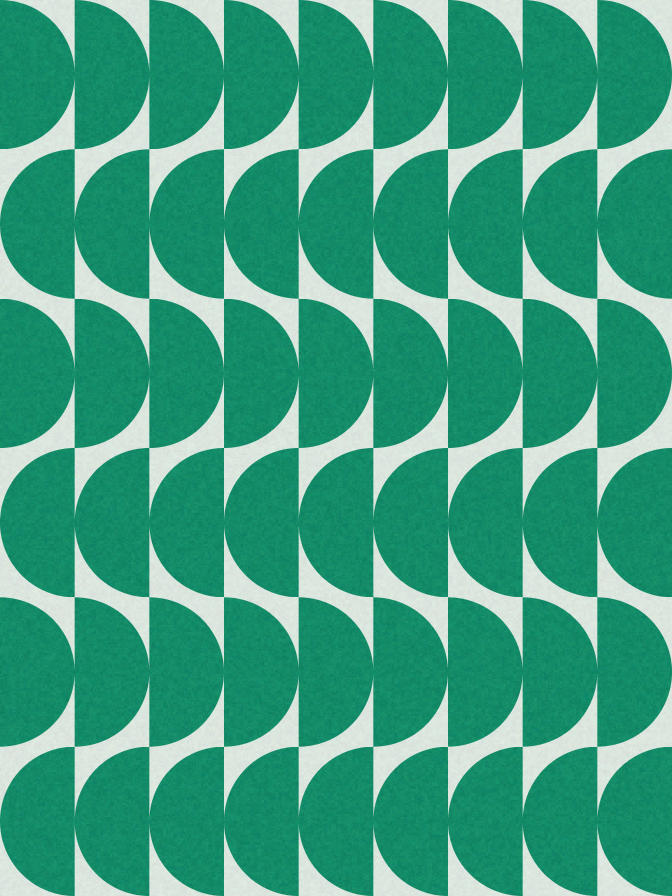
Reproduce this pattern procedurally as a WebGL 2 fragment shader.

```glsl
#version 300 es
precision highp float;
// Rows of green half-discs on pale paper, facing right and left in turn, with fine print grain.

uniform vec2 u_resolution;
out vec4 fragColor;

const vec2 REPEATS = vec2(9.0, 6.0);        // half-discs across and down
const vec2 GRAIN_CELLS = vec2(384.0, 512.0); // grain specks across and down
const vec3 GREEN = vec3(0.075, 0.546, 0.408);
const vec3 PAPER = vec3(0.860, 0.900, 0.870);

// Three random values per lattice point, from 0 to 1
vec3 hash3(vec2 cell) {
    vec3 p = fract(cell.xyx * vec3(0.1031, 0.1030, 0.0973));
    p += dot(p, p.yxz + 33.33);
    return fract((p.xxy + p.yzz) * p.zyx);
}

// Smooth noise that wraps after the given number of cells
vec3 wrappedNoise(vec2 uv, vec2 cells) {
    vec2 p = uv * cells;
    vec2 i = floor(p);
    vec2 f = smoothstep(0.0, 1.0, p - i);
    vec2 lo = mod(i, cells);
    vec2 hi = mod(i + 1.0, cells);
    vec3 bottom = mix(hash3(lo), hash3(vec2(hi.x, lo.y)), f.x);
    vec3 top = mix(hash3(vec2(lo.x, hi.y)), hash3(hi), f.x);
    return mix(bottom, top, f.y);
}

// Signed distance to a unit half-disc, flat at x = 0 and round toward +x
float halfDisc(vec2 p) {
    return max(length(p) - 1.0, -p.x);
}

// Share of a pixel covered by the half-discs; neighbours add up at shared edges
float discCoverage(vec2 uv, vec2 repeats, float pixel) {
    vec2 grid = uv * repeats;
    bool facesLeft = mod(floor(grid.y), 2.0) < 0.5;
    float x = fract(facesLeft ? repeats.x - grid.x : grid.x);
    float y = fract(grid.y) * 2.0 - 1.0;
    float cover = 0.0;
    for (int n = -1; n <= 1; n++) {
        float d = halfDisc(vec2(x + float(n), y));
        cover += clamp(0.5 - d / pixel, 0.0, 1.0);
    }
    return min(cover, 1.0);
}

// Fine specks over slightly softer mottling, centred on zero
vec3 printGrain(vec2 uv, vec2 cells) {
    vec3 fine = hash3(mod(floor(uv * cells), cells)) - 0.5;
    vec3 soft = wrappedNoise(uv, cells * 0.5) - 0.5;
    vec3 mixed = fine * 0.6 + soft * 0.6;
    return mix(vec3(mixed.g), mixed, 0.45);
}

void main() {
    vec2 uv = gl_FragCoord.xy / u_resolution;
    float pixel = REPEATS.x / u_resolution.x;

    // Flat shapes
    float cover = discCoverage(uv, REPEATS, pixel);
    vec3 color = mix(PAPER, GREEN, cover);

    // Print grain
    color += printGrain(uv, GRAIN_CELLS) * mix(0.05, 0.07, cover);

    fragColor = vec4(clamp(color, 0.0, 1.0), 1.0);
}
```
